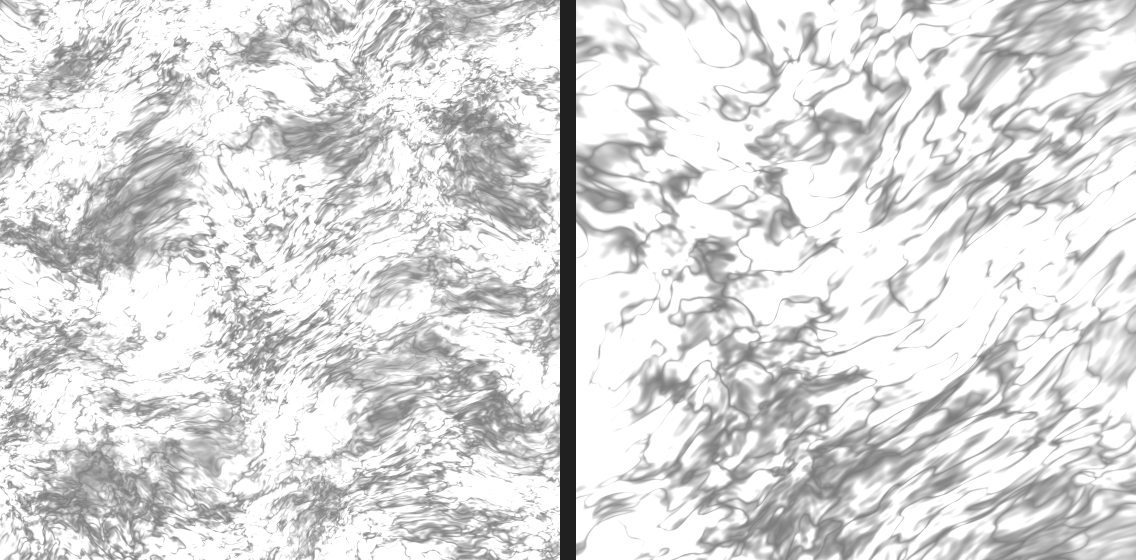
Left: the whole. Right: its middle third, enlarged.
Write a WebGL 2 fragment shader that draws this texture.

```glsl
#version 300 es
precision highp float;

uniform vec2 u_resolution;
out vec4 fragColor;

const float GRAIN_ANGLE = 0.36;
const float DARKEST = 0.53;

float hash(vec2 cell) {
    return fract(sin(dot(cell, vec2(127.1, 311.7))) * 43758.55);
}

float cornerSlope(vec2 cell, vec2 offset) {
    float angle = 6.28318 * hash(cell);
    return dot(vec2(cos(angle), sin(angle)), offset);
}

// Gradient noise scaled to roughly unit variance
float noise(vec2 p) {
    vec2 cell = floor(p);
    vec2 f = fract(p);
    vec2 s = f * f * (3.0 - 2.0 * f);
    vec2 e = vec2(1.0, 0.0);
    float low = mix(cornerSlope(cell, f), cornerSlope(cell + e.xy, f - e.xy), s.x);
    float high = mix(cornerSlope(cell + e.yx, f - e.yx), cornerSlope(cell + e.xx, f - e.xx), s.x);
    return 4.7 * mix(low, high, s.y);
}

// Layered noise, kept at unit variance
float fbm(vec2 p, int octaves, float gain) {
    float sum = 0.0;
    float power = 0.0;
    float amplitude = 1.0;
    for (int i = 0; i < octaves; i++) {
        sum += amplitude * noise(p);
        power += amplitude * amplitude;
        amplitude *= gain;
        p = mat2(1.6, 1.2, -1.2, 1.6) * p + vec2(17.3, 9.1);
    }
    return sum * inversesqrt(power);
}

// Thin ragged lines along the zero contours, zero mean and unit variance
float veins(vec2 p, int octaves, float gain) {
    return (exp(-4.0 * abs(fbm(p, octaves, gain))) - 0.19) / 0.25;
}

vec2 warp(vec2 p, float frequency, float amount) {
    vec2 q = p * frequency;
    return p + amount * vec2(fbm(q + 31.7, 2, 0.5), fbm(q + 74.2, 2, 0.5));
}

// Coordinates along and across the bedding, compressed across it
vec2 bedding(vec2 p, float angle, float stretch) {
    vec2 along = vec2(cos(angle), sin(angle));
    return vec2(dot(p, along), stretch * dot(p, vec2(-along.y, along.x)));
}

float stoneShade(vec2 uv) {
    vec2 p = warp(warp(uv, 3.0, 0.025), 24.0, 0.0025);
    vec2 q = bedding(p, GRAIN_ANGLE, 1.7);

    // Broad smudges, two sizes of cracks, and fine crumbs
    float smudge = fbm(q * 4.8 + 5.4, 5, 0.6);
    float cracks = veins(q * 8.5 + 42.6, 5, 0.58);
    float hairlines = veins(q * 22.0 + 13.8, 3, 0.6);
    float crumbs = fbm(q * 46.0 + 8.9, 3, 0.75);
    float roughness = mix(0.45, 1.0, smoothstep(-1.0, 1.0, noise(uv * 4.0 + 61.5)));

    float stain = 0.6 * smudge + 0.45 * cracks + roughness * (0.48 * hairlines + 0.5 * crumbs);
    float depth = max(stain / 0.92 + 0.35, 0.0);
    return 1.0 - DARKEST * (1.0 - exp(-0.78 * depth));
}

void main() {
    float side = min(u_resolution.x, u_resolution.y);
    float shade = 0.0;

    // Four samples per pixel soften the edges
    for (int i = 0; i < 4; i++) {
        vec2 jitter = vec2(i % 2, i / 2) * 0.5 - 0.25;
        shade += 0.25 * stoneShade((gl_FragCoord.xy + jitter) / side);
    }
    fragColor = vec4(vec3(shade), 1.0);
}
```
